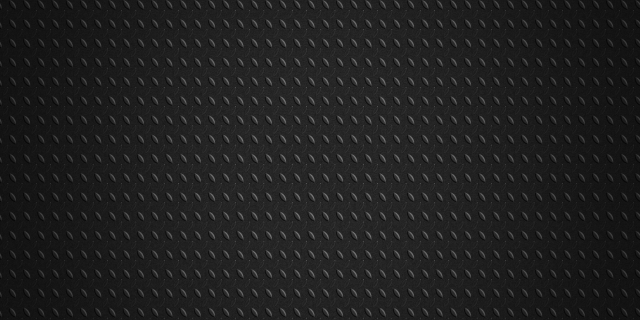
Give the GLSL for this texture, as a Shadertoy shader.

```glsl
// Dark diamond-tread steel plate: bright raised leaves leaning left alternate
// with faint leaves leaning right, on a staggered grid of 45 columns.
// Leaves are vesica distances with rim light and shadow, over fine grain.

float hash(vec2 p) {
    return fract(sin(dot(p, vec2(127.1, 311.7))) * 43758.5453);
}

float valueNoise(vec2 p) {
    vec2 i = floor(p), f = fract(p);
    f = f * f * (3.0 - 2.0 * f);
    return mix(mix(hash(i), hash(i + vec2(1, 0)), f.x),
               mix(hash(i + vec2(0, 1)), hash(i + vec2(1, 1)), f.x), f.y);
}

// Offset from the nearest leaf centre, in canvas heights
vec2 cellOffset(vec2 p, vec2 pitch, vec2 phase) {
    return (fract(p / pitch - phase + 0.5) - 0.5) * pitch;
}

// Turn so that the leaf axis becomes y; positive angle leans left
vec2 turn(vec2 p, float a) {
    float c = cos(a), s = sin(a);
    return vec2(c * p.x + s * p.y, c * p.y - s * p.x);
}

// Pointed leaf formed by two overlapping circles
float leaf(vec2 p, float halfLength, float halfWidth) {
    float r = (halfLength * halfLength + halfWidth * halfWidth) / (2.0 * halfWidth);
    return length(vec2(abs(p.x) + r - halfWidth, p.y)) - r;
}

void mainImage(out vec4 fragColor, in vec2 fragCoord) {
    vec2 p = fragCoord / iResolution.y;
    vec2 uv = fragCoord / iResolution.xy;
    float px = 0.8 / iResolution.y;
    vec2 pitch = vec2(2.0 / 45.0, 0.0601);

    // Grainy base metal
    float grain = valueNoise(p * 380.0) + 0.5 * valueNoise(p * 190.0 + 7.0) - 0.75;
    float shade = 0.138 + 0.036 * grain;

    // Faint leaves leaning right, with a glint on the upper tip
    vec2 q = turn(cellOffset(p, pitch, vec2(0.4, 0.9)), -0.52);
    float d = leaf(q, 0.0155, 0.0050);
    float body = smoothstep(px, -px, d);
    float rim = smoothstep(0.0012 + px, 0.0, abs(d + 0.0006));
    shade *= 1.0 - 0.22 * smoothstep(0.004, 0.0, d) * (1.0 - body);
    shade = mix(shade, 0.128 + 0.02 * grain, 0.7 * body);
    shade += rim * (0.025 + 0.025 * smoothstep(-0.002, 0.004, q.x));
    shade += 0.14 * smoothstep(0.0028, 0.0, length(q - vec2(0.0, 0.0135)));

    // Bright leaves leaning left, casting a shadow down and to the left
    vec2 o = cellOffset(p, pitch, vec2(0.9, 0.4));
    q = turn(o, 0.60);
    d = leaf(q, 0.0155, 0.0054);
    body = smoothstep(px, -px, d);
    float shadow = leaf(turn(o + vec2(0.0024, 0.0020), 0.60), 0.0165, 0.0060);
    shade *= 1.0 - 0.62 * smoothstep(0.0022, -0.0015, shadow);
    float face = 0.15 + 0.09 * smoothstep(-0.004, 0.004, q.x) + 0.02 * grain;
    shade = mix(shade, face, body);
    float edge = smoothstep(0.0016 + px, 0.0, abs(d + 0.0010));
    shade += edge * (0.05 + 0.16 * smoothstep(-0.001, 0.004, q.x));

    // Light falls off toward the left and right ends
    float reach = length((uv - 0.5) * vec2(2.0, 0.9));
    shade *= mix(1.08, 0.52, smoothstep(0.15, 1.12, reach));
    fragColor = vec4(vec3(shade), 1.0);
}
```
